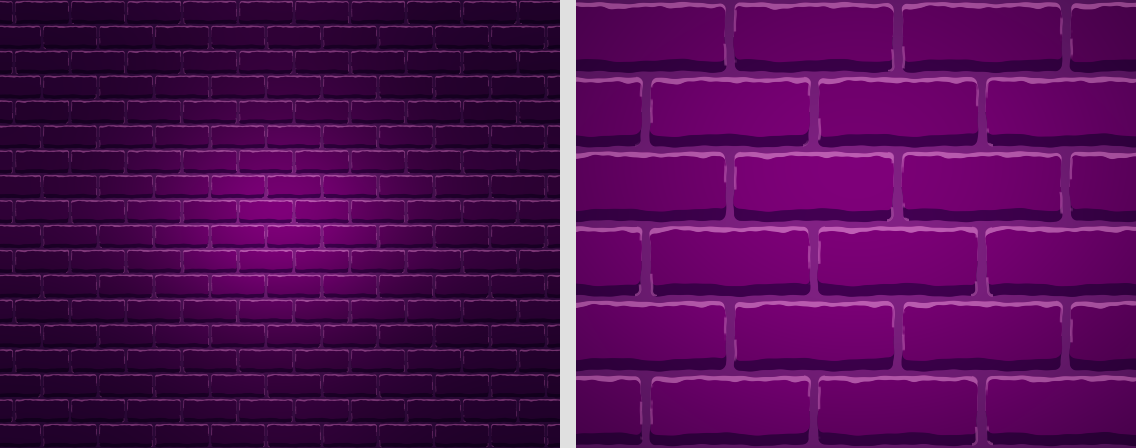
Left: the whole. Right: its middle third, enlarged.
A WebGL 2 fragment shader for this pattern:

```glsl
#version 300 es
precision highp float;

uniform vec2 u_resolution;
out vec4 outColor;

const float PI = 3.14159265;
const vec2 BRICKS = vec2(10.0, 18.0);   // repeats across and down
const float JOINT_X = 0.06;             // half joint widths, in row heights
const float JOINT_Y = 0.04;
const float CORNER = 0.08;
const float LIP = 0.06;                 // lit top edge
const float SHADE = 0.15;               // dark lower edge

float hash(vec2 p) {
    p = fract(p * vec2(0.1031, 0.1137) + 0.17);
    p += dot(p, p.yx + 33.33);
    return fract((p.x + p.y) * p.x * 7.31);
}

// Layered sines, roughly -1 to 1
float wobble(float x, float seed) {
    return 0.5 * sin(5.0 * x + seed)
         + 0.3 * sin(11.0 * x + 1.7 * seed)
         + 0.2 * sin(23.0 * x + 2.3 * seed);
}

float roundedBox(vec2 p, vec2 halfSize, float radius) {
    vec2 q = abs(p) - halfSize + radius;
    return length(max(q, 0.0)) + min(max(q.x, q.y), 0.0) - radius;
}

float fill(float d, float pixel) {
    return 1.0 - smoothstep(-0.6 * pixel, 0.6 * pixel, d);
}

// Light pool in the centre, periodic over the canvas
float pool(vec2 uv) {
    vec2 s = sin(PI * (uv - 0.5));
    return exp(-1.7 * dot(s, s));
}

// Broken bright slivers along the upright sides
float sideGlints(vec2 p, float d, float halfWidth, float seed, float pixel) {
    float side = step(halfWidth - 0.08, abs(p.x));
    float gate = wobble(1.3 * p.y, seed + 2.0 * sign(p.x));
    float line = fill(abs(d + 0.01) - 0.016, pixel);
    return line * side * smoothstep(0.05, 0.3, gate);
}

vec3 wall(vec2 uv, float aspect, float pixel) {
    // Running bond cells with wrapped indices
    vec2 grid = uv * BRICKS;
    float row = floor(grid.y);
    grid.x -= mod(row, 2.0) > 0.5 ? 0.25 : 0.75;
    vec2 id = vec2(mod(floor(grid.x), BRICKS.x), row);
    vec2 p = (fract(grid) - 0.5) * vec2(aspect, 1.0);
    float tone = hash(id);
    float seed = 2.0 * PI * hash(id + 41.0);

    // Uneven outline
    vec2 halfSize = vec2(0.5 * aspect - JOINT_X, 0.5 - JOINT_Y);
    vec2 q = p + 0.018 * vec2(wobble(p.y, seed), wobble(p.x, seed + 2.0));
    float brick = roundedBox(q, halfSize, CORNER);

    // Shifted outlines carve the lit lip and the shaded foot
    float lip = LIP + 0.022 * wobble(1.4 * p.x, seed + 4.0);
    float foot = SHADE + 0.018 * wobble(p.x, seed + 5.0);
    float belowLip = roundedBox(q + vec2(0.0, lip), halfSize, CORNER);
    float aboveFoot = roundedBox(q - vec2(0.0, foot), halfSize, CORNER);
    float inside = fill(brick, pixel);
    float lit = inside * (1.0 - fill(belowLip, pixel)) * step(0.0, p.y);
    float shaded = (1.0 - fill(aboveFoot, pixel)) * step(p.y, 0.0);
    float glints = sideGlints(q, brick, halfSize.x, seed, pixel);

    // Colours from the dim rim to the bright centre
    float light = pool(uv);
    vec3 mortar = mix(vec3(0.13, 0.02, 0.18), vec3(0.51, 0.13, 0.52), light);
    vec3 face = mix(vec3(0.11, 0.005, 0.15), vec3(0.49, 0.0, 0.47), light);
    vec3 shadow = mix(vec3(0.06, 0.0, 0.10), vec3(0.26, 0.0, 0.32), light);
    vec3 edge = mix(vec3(0.43, 0.18, 0.41), vec3(0.75, 0.37, 0.71), light);
    face *= 0.95 + 0.1 * tone + 0.06 * p.y;

    vec3 color = mix(mortar, mix(face, shadow, shaded), inside);
    color = mix(color, edge, 0.65 * glints);
    return mix(color, edge, lit);
}

void main() {
    vec2 uv = gl_FragCoord.xy / u_resolution;
    float aspect = u_resolution.x / u_resolution.y * BRICKS.y / BRICKS.x;
    float pixel = BRICKS.y / u_resolution.y;
    outColor = vec4(wall(uv, aspect, pixel), 1.0);
}
```
